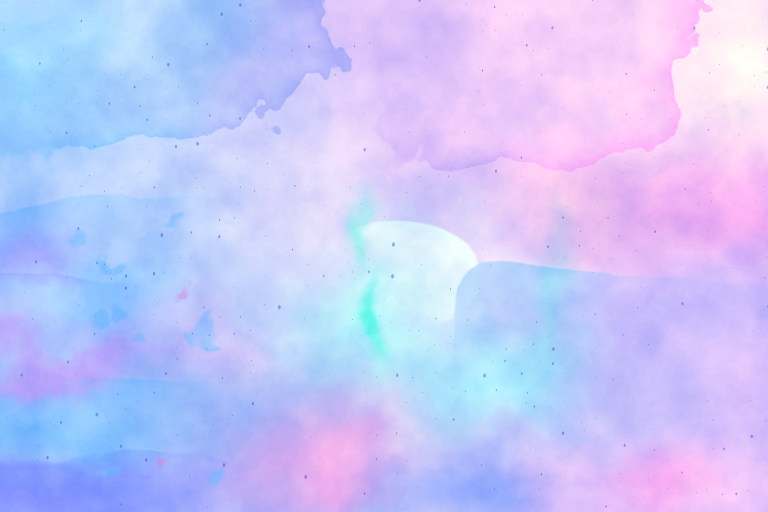
Write a Shadertoy shader that draws this background.

```glsl
// Pastel watercolour sky: soft overlapping washes on a noise-warped plane,
// pigment pooled along broken drying edges, horizontal strata on the left,
// then teal strokes, small dabs, stepped paper blotches and paint speckles.

#define WARP 0.24          // how far noise bends the washes
#define EDGE 0.003         // half width of the crispest drying edge
#define DRIFT 0.34         // broad wandering of the colour
#define MOTTLE 0.15        // strength of the stepped blotches
#define SPECK_CELL 0.028   // spacing of the speckle grid
#define DABS 12.0          // small brush dabs on the left
#define AZURE vec3(.42, .73, 1)
#define VIOLET vec3(.48, .55, 1)
#define LILAC vec3(.89, .75, .98)
#define MAGENTA vec3(.97, .63, .98)
#define TEAL vec3(.24, .94, .89)

float hash(vec2 p) {
    return fract(sin(dot(p, vec2(127.1, 311.7))) * 43758.5453);
}

float noise(vec2 p) {
    vec2 i = floor(p), f = fract(p);
    f = f * f * (3.0 - 2.0 * f);
    return mix(mix(hash(i), hash(i + vec2(1, 0)), f.x),
               mix(hash(i + vec2(0, 1)), hash(i + vec2(1, 1)), f.x), f.y);
}

float fbm(vec2 p) {
    float sum = 0.0, amp = 0.5;
    for (int i = 0; i < 6; i++) {
        sum += amp * noise(p);
        p = mat2(1.6, 1.2, -1.2, 1.6) * p + 7.3;
        amp *= 0.5;
    }
    return sum;
}

// Soft elliptical wash of paint
void wash(inout vec3 col, vec2 p, vec2 centre, vec2 radius, vec3 tint, float amount) {
    vec2 v = (p - centre) / radius;
    col = mix(col, tint, amount * exp(-dot(v, v)));
}

float ellipse(vec2 p, vec2 centre, vec2 radius) {
    return (length((p - centre) / radius) - 1.0) * min(radius.x, radius.y);
}

// Pigment gathered inside an edge (d < 0), fading inwards over width
float pool(float d, float width, float soft) {
    return exp(min(d, 0.0) / width) * (1.0 - smoothstep(-soft, soft, d));
}

void mainImage(out vec4 fragColor, in vec2 fragCoord) {
    vec2 p = fragCoord / iResolution.y;
    vec2 bend = WARP * (vec2(fbm(p * 5.0), fbm(p * 5.0 + 17.0)) - 0.5);
    bend += 0.012 * (vec2(noise(p * 55.0), noise(p * 55.0 + 9.0)) - 0.5);
    vec2 q = p + bend, ragged = p + 1.5 * bend, calm = p + 0.12 * bend;
    float patchy = smoothstep(0.35, 0.65, fbm(p * 4.0 + 40.0));
    float soft = EDGE + 0.035 * patchy * patchy;

    // Blue to lilac ground with broad washes
    vec3 col = mix(vec3(.68, .80, .99), LILAC, smoothstep(.4, 1.05, q.x + .3 * (q.y - .5)));
    wash(col, q, vec2(.05, .92), vec2(.27, .18), vec3(.56, .83, 1), .9);
    wash(col, q, vec2(.32, .91), vec2(.15, .14), vec3(.73, .86, .99), .7);
    wash(col, q, vec2(.40, .68), vec2(.20, .06), vec3(.74, .83, 1), .7);
    wash(col, q, vec2(.95, .88), vec2(.38, .26), vec3(.94, .80, .98), .9);
    wash(col, q, vec2(1.46, .87), vec2(.24, .26), vec3(1, .93, .96), 1.);
    wash(col, q, vec2(1.42, .57), vec2(.30, .11), vec3(1, .66, .95), .95);
    wash(col, q, vec2(1.13, .57), vec2(.18, .12), vec3(1, .79, .93), .9);
    wash(col, q, vec2(.62, .58), vec2(.20, .15), vec3(.87, .84, .98), .8);
    wash(col, q, vec2(.47, .31), vec2(.15, .10), vec3(.83, .76, .97), .8);
    wash(col, q, vec2(1.40, .28), vec2(.25, .22), vec3(.82, .74, .99), .8);

    // Two cloud fronts with pooled, partly blurred rims
    float front = ellipse(ragged, vec2(.13, 1.02), vec2(.50, .33));
    vec3 rim = mix(AZURE, vec3(.56, .62, .98), smoothstep(.3, .55, q.x));
    col = mix(col, rim, .62 * pool(front, .06, soft));
    front = ellipse(ragged, vec2(.99, .98), vec2(.36, .32));
    rim = mix(vec3(.80, .67, .98), MAGENTA, smoothstep(.85, 1.1, q.x));
    col = mix(col, rim, .75 * pool(front, .06, soft) * smoothstep(.65, .95, p.x + .5 * (.8 - p.y)));

    // Horizontal strata fading out to the right
    float leftSide = 1.0 - smoothstep(.15, .55, q.x);
    for (float n = 0.0; n < 4.0; n++) {
        float level = .60 - .165 * n + .12 * (fbm(vec2(p.x * 3.0, p.y * 7.0 + 9.0 * n)) - .5);
        float amount = leftSide * (.42 + .12 * n);
        col = mix(col, mix(AZURE, VIOLET, mod(n, 2.0)), amount * pool(calm.y - level, .09, soft));
    }
    wash(col, q, vec2(.02, .50), vec2(.12, .07), vec3(.63, .63, 1), .8);
    wash(col, q, vec2(.16, .42), vec2(.18, .04), vec3(.60, .83, 1), .8);
    wash(col, q, vec2(.08, .31), vec2(.24, .03), vec3(.74, .58, .98), .8);
    wash(col, q, vec2(.10, .19), vec2(.30, .07), AZURE, .75);
    wash(col, q, vec2(.05, .03), vec2(.42, .09), vec3(.46, .54, 1), .9);

    // Cyan pool, pale bulb, then the blue dome that overlaps them
    wash(col, q, vec2(.76, .36), vec2(.17, .17), vec3(.62, .93, .98), .95);
    float bulb = ellipse(calm, vec2(.77, .46), vec2(.17, .11));
    float lit = smoothstep(.64, .80, q.x) * smoothstep(.35, .46, q.y);
    col = mix(col, vec3(.89, 1, .99), .85 * pool(bulb, .12, EDGE) * lit);
    vec2 sides = vec2(.89 - calm.x, calm.y - .49 + .1 * (calm.x - .92)) + .08;
    float dome = length(max(sides, 0.0)) + min(max(sides.x, sides.y), 0.0) - .08;
    float strip = exp(-max(dome, 0.0) / .02) * smoothstep(.9, .98, p.x) * smoothstep(1.28, 1.0, p.x);
    col = mix(col, vec3(.97, .95, 1), .6 * strip * smoothstep(.38, .44, p.y));
    vec3 domeTint = mix(vec3(.65, .80, .99), vec3(.81, .74, .99), smoothstep(1.05, 1.3, q.x));
    col = mix(col, domeTint, .85 * pool(dome, .25, EDGE) * smoothstep(.2, .38, q.y));
    wash(col, q, vec2(.98, .22), vec2(.23, .12), vec3(.58, .89, .99), .95);
    wash(col, q, vec2(.62, .09), vec2(.19, .12), vec3(.95, .66, .92), .9);
    wash(col, q, vec2(.90, .02), vec2(.12, .06), vec3(.62, .71, 1), .8);
    wash(col, q, vec2(1.27, .04), vec2(.11, .08), vec3(.97, .67, .95), .9);

    // Upright teal strokes
    wash(col, q, vec2(.755, .375), vec2(.025, .075), TEAL, .8);
    wash(col, q, vec2(.70, .57), vec2(.025, .08), TEAL, .45);
    wash(col, q, vec2(1.08, .40), vec2(.035, .16), TEAL, .2);

    // Scattered dabs
    for (float n = 0.0; n < DABS; n++) {
        vec2 centre = vec2(.16, .08) + vec2(.32, .48) * vec2(hash(vec2(n, 3)), hash(vec2(n, 8)));
        float d = ellipse(ragged - .5 * bend, centre, vec2(.02, .013) * (.5 + .7 * hash(vec2(n, 5))));
        vec3 tint = mix(AZURE, MAGENTA - .15, step(.8, hash(vec2(n, 2))));
        col = mix(col, tint, .5 * smoothstep(.006, -.004, d));
    }

    // Wandering colour and stepped paper blotches
    col += DRIFT * (fbm(q * 5.0 + 60.0) - .5) * vec3(1, .6, .05);
    float tone = fbm(p * 18.0 + 3.0) * 10.0;
    tone = (floor(tone) + smoothstep(.35, .65, fract(tone))) / 10.0;
    col += MOTTLE * (tone - .5) * vec3(1, .8, .15);

    // Fine speckles in loose clusters
    vec2 cell = floor(p / SPECK_CELL);
    vec2 spot = (cell + .2 + .6 * vec2(hash(cell), hash(cell + 31.0))) * SPECK_CELL;
    float size = mix(.0003, .0032, pow(hash(cell + 57.0), 5.0));
    float dist = length((p - spot) * vec2(1.2, .8)) - size;
    float speck = step(hash(cell + 83.0), .5 * noise(cell * .15)) * smoothstep(.0015, -.001, dist);
    fragColor = vec4(clamp(mix(col, col * vec3(.55, .62, .92), .75 * speck), 0.0, 1.0), 1.0);
}
```
